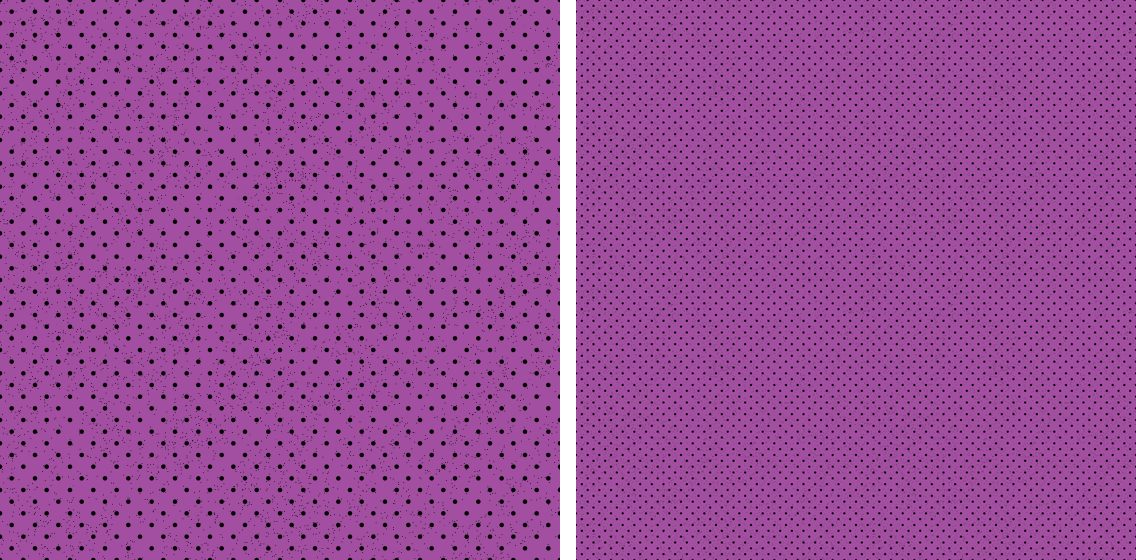
Left: one tile. Right: repeated 2 by 2.
Give the GLSL for this pattern, as a Shadertoy shader.

```glsl
// Staggered small black polka dots on purple cloth, sprinkled with fine dark specks.
#define REPEATS 24.0
#define DOT_RADIUS 0.096
#define SPECK_GRID 256.0
#define SPECK_SIZE 0.0014
#define SPECK_CHANCE 0.1
#define CLUMP_GRID 32.0
#define CLUMPING 0.8
#define GROUND vec3(0.64, 0.31, 0.63)
#define INK vec3(0.012, 0.004, 0.012)

float hash(vec2 p) {
    return fract(sin(dot(p, vec2(127.1, 311.7))) * 43758.5453);
}

// Value noise that wraps after a whole number of cells.
float wrappedNoise(vec2 p, float period) {
    vec2 i = floor(p), f = fract(p);
    f = f * f * (3.0 - 2.0 * f);
    float a = hash(mod(i, period));
    float b = hash(mod(i + vec2(1.0, 0.0), period));
    float c = hash(mod(i + vec2(0.0, 1.0), period));
    float d = hash(mod(i + 1.0, period));
    return mix(mix(a, b, f.x), mix(c, d, f.x), f.y);
}

// One dot on each cell corner and one in each cell centre.
float dotMask(vec2 uv, float pixel) {
    vec2 p = uv * REPEATS;
    float corner = length(fract(p + 0.5) - 0.5);
    float centre = length(fract(p) - 0.5);
    float edge = (DOT_RADIUS - min(corner, centre)) / (pixel * REPEATS);
    return clamp(edge + 0.5, 0.0, 1.0);
}

// Share of the pixel covered by a tiny square speck.
float speckCoverage(vec2 offset, float pixel) {
    vec2 overlap = (0.5 * (SPECK_SIZE + pixel) - abs(offset)) / pixel;
    overlap = clamp(overlap, 0.0, min(1.0, SPECK_SIZE / pixel));
    return overlap.x * overlap.y;
}

// Jittered specks, slightly clumped, gathered from neighbouring cells.
float speckMask(vec2 uv, float pixel) {
    vec2 p = uv * SPECK_GRID, base = floor(p);
    float clump = wrappedNoise(uv * CLUMP_GRID, CLUMP_GRID) - 0.5;
    float chance = SPECK_CHANCE * (1.0 + 2.0 * CLUMPING * clump);
    float cover = 0.0;
    for (int y = -1; y <= 1; y++) {
        for (int x = -1; x <= 1; x++) {
            vec2 cell = base + vec2(x, y);
            vec2 id = mod(cell, SPECK_GRID);
            vec2 jitter = vec2(hash(id + 17.3), hash(id + 61.9));
            float present = step(hash(id + 5.7), chance);
            cover += present * speckCoverage((p - cell - jitter) / SPECK_GRID, pixel);
        }
    }
    return min(cover, 1.0);
}

void mainImage(out vec4 fragColor, in vec2 fragCoord) {
    vec2 uv = fragCoord / iResolution.xy;
    float pixel = 1.0 / min(iResolution.x, iResolution.y);
    float ink = max(dotMask(uv, pixel), speckMask(uv, pixel));
    fragColor = vec4(mix(GROUND, INK, ink), 1.0);
}
```
